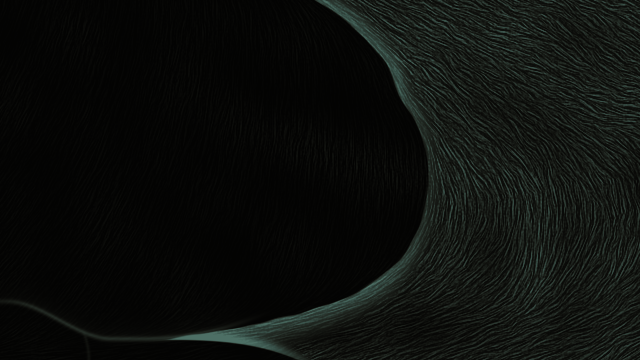
Give the GLSL for this background, as a Shadertoy shader.

```glsl
// Teal strands sweeping around a dark hollow, with a pale fin at its foot.

#define STRAND_SCALE 180.0
#define STRAND_STEP 0.0034
#define STRAND_TAPS 6
#define RIM_WIDTH 0.075
#define RIM_GAIN 0.95
#define FIELD_GAIN 1.22
#define HOLLOW_GAIN 0.10
#define FIN_TIP vec2(0.433, 0.054)
#define VOID_COLOR vec3(0.010, 0.010, 0.008)
#define WARM_COLOR vec3(0.30, 0.31, 0.24)
#define TEAL_COLOR vec3(0.26, 0.38, 0.345)

vec2 hashGradient(vec2 cell) {
    vec3 q = fract(cell.xyx * vec3(0.1031, 0.1030, 0.0973));
    q += dot(q, q.yzx + 33.33);
    float angle = 6.2832 * fract((q.x + q.y) * q.z);
    return vec2(cos(angle), sin(angle));
}

float gradientNoise(vec2 p) {
    vec2 i = floor(p), f = fract(p);
    vec2 u = f * f * f * (f * (f * 6.0 - 15.0) + 10.0);
    vec2 e = vec2(1.0, 0.0);
    float low = mix(dot(hashGradient(i), f),
                    dot(hashGradient(i + e.xy), f - e.xy), u.x);
    float high = mix(dot(hashGradient(i + e.yx), f - e.yx),
                     dot(hashGradient(i + e.xx), f - e.xx), u.x);
    return mix(low, high, u.y);
}

float bell(float x, float width) {
    return exp(-x * x / (width * width));
}

// Horizontal position of the hollow's right wall at height y.
float wallX(float y) {
    float below = max(0.502 - y, 0.0) / 0.4465;
    float above = max(y - 0.502, 0.0) / 0.498;
    float ripple = 0.018 * sin(7.14 * (above - 0.56)) * smoothstep(0.2, 0.5, above);
    return 1.19 - 0.3 * below * below - 0.457 * pow(below, 6.0)
                - 0.315 * above * above + ripple;
}

// Lower edge of the fin.
float finY(float x) {
    float s = max(x - FIN_TIP.x, 0.0) / 0.367;
    return FIN_TIP.y - 0.045 * s * s * s;
}

// Thin trail that runs in from the left and climbs past the fin.
float trailY(float x) {
    float climb = max(x - 0.40, 0.0);
    return 0.162 - 0.104 * smoothstep(0.02, 0.31, x) + 0.62 * climb * climb;
}

// Noise smeared along the flow gives short fibres.
float strands(vec2 p, vec2 flow) {
    float sum = 0.0;
    for (int i = -STRAND_TAPS; i <= STRAND_TAPS; i++) {
        sum += gradientNoise((p + flow * float(i) * STRAND_STEP) * STRAND_SCALE);
    }
    return smoothstep(-0.10, 0.20, sum / float(2 * STRAND_TAPS + 1));
}

void mainImage(out vec4 fragColor, in vec2 fragCoord) {
    vec2 p = fragCoord / iResolution.y;
    float cloud = gradientNoise(p * 5.0 + 7.0);
    float tangle = gradientNoise(p * 22.0 + 3.0);

    // Signed distance to the wall, positive on its right
    float slope = (wallX(p.y + 0.004) - wallX(p.y - 0.004)) / 0.008;
    float d = (p.x - wallX(p.y)) / sqrt(1.0 + slope * slope);
    d += 0.006 * gradientNoise(p * 14.0);
    float inside = max(d, 0.0);
    float h = p.y - finY(p.x);
    float body = smoothstep(-0.002, 0.004, d) * smoothstep(-0.001, 0.005, h);

    // Flow follows the wall, then turns to the open field or the hollow
    float wallAngle = atan(1.0, slope);
    float fieldAngle = 0.55 + 2.1 * smoothstep(0.12, 0.72, p.y) + 0.5 * cloud + 0.7 * tangle;
    fieldAngle = mix(fieldAngle, 1.65, 0.8 * bell(p.x - 1.49, 0.10) * bell(p.y - 0.33, 0.16));
    float hollowAngle = 0.97 + 0.55 * p.x + 0.5 * (p.y - 0.5) + 0.3 * tangle;
    float openAngle = d > 0.0 ? fieldAngle : hollowAngle;
    float angle = mix(openAngle, wallAngle, exp(-abs(d) / 0.09));
    float fibre = strands(p, vec2(cos(angle), sin(angle)));

    // Open field on the right
    float density = 0.70 + 0.35 * cloud;
    density += 0.20 * smoothstep(0.45, 0.9, p.y);
    density += 0.35 * bell(p.x - 1.49, 0.06) * bell(p.y - 0.30, 0.18);
    density += 0.25 * exp(-inside / 0.12);
    density -= 0.35 * bell(p.x - 1.08, 0.22) * bell(p.y - 0.08, 0.10);
    float field = FIELD_GAIN * density * (0.10 + 0.60 * fibre);

    // Bright rim and the fin's lower ridge, with a dark wedge between them
    float rimGain = RIM_GAIN * (0.45 + 0.55 * smoothstep(0.05, 0.32, abs(p.y - 0.5)));
    float rimShape = 1.0 - smoothstep(0.0, RIM_WIDTH, inside);
    float rim = rimGain * rimShape * (0.65 + 0.40 * fibre);
    float ridge = bell(h - 0.008, 0.018) * (1.0 - smoothstep(0.68, 1.0, p.x));
    float wedge = bell(p.x - 0.86, 0.14) * bell(p.y - 0.065, 0.035);
    field *= 1.0 - 0.5 * wedge;
    float lit = min(max(field, 0.25 * field + rim + 0.75 * ridge), 1.12);

    // Faint fibres within the hollow
    float sheen = bell(p.y - 0.65 + 0.28 * (p.x - 0.67), 0.07) * smoothstep(0.5, 0.8, p.x);
    float dim = HOLLOW_GAIN * fibre * (0.65 + cloud + 1.1 * sheen);

    // Trail with a soft upper glow, and its small downward branch
    float t = p.y - trailY(p.x);
    float trail = 0.36 * bell(t, 0.007) + 0.10 * exp(-max(t, 0.0) / 0.025) * smoothstep(-0.004, 0.004, t);
    trail *= (1.0 - smoothstep(0.50, 0.78, p.x)) * smoothstep(-0.15, 0.15, p.x);
    float branchX = 0.247 - 2.5 * p.y * p.y;
    float branch = 0.14 * bell(p.x - branchX, 0.005) * (1.0 - smoothstep(0.06, 0.085, p.y));

    float amount = mix(dim + trail + branch, lit, body);
    vec3 color = VOID_COLOR + amount * mix(WARM_COLOR, TEAL_COLOR, clamp(amount * 1.3, 0.0, 1.0));
    fragColor = vec4(color, 1.0);
}
```
